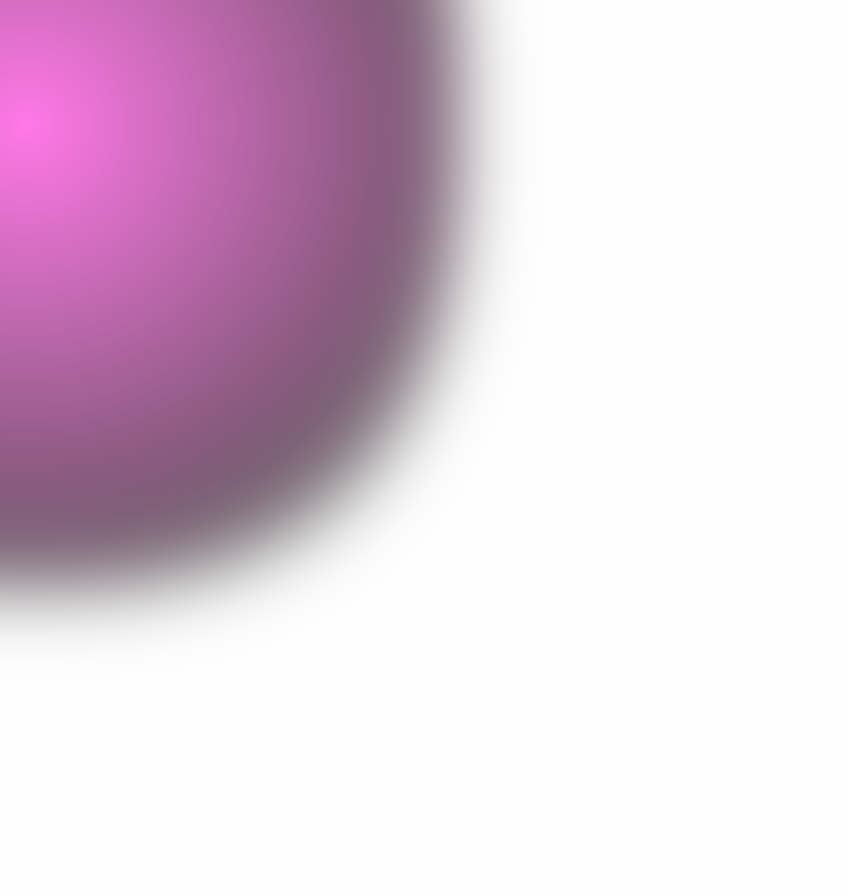
A Shadertoy shader for this background:

```glsl
// A soft pink orb glowing from the upper left of a white field.
// A circular two-step gradient gives the colour; a blurred superellipse
// fades it into the background through a Gaussian-like edge.

#define GLOW_CENTER   vec2(0.029, 0.860)
#define GLOW_RADIUS   0.392
#define SHADE_RADIUS  0.600
#define BLOB_CENTER   vec2(0.029, 0.868)
#define BLOB_RADII    vec2(0.484, 0.523)
#define BLOB_POWER    2.5
#define BLUR_SIGMA    0.039

const vec3 PINK  = vec3(1.000, 0.470, 0.905);
const vec3 PLUM  = vec3(0.545, 0.355, 0.505);
const vec3 SLATE = vec3(0.335, 0.375, 0.335);
const vec3 PAPER = vec3(0.997);

// Pink core to plum rim, then plum to a dull slate
vec3 glowColor(float radius) {
    vec3 core = mix(PINK, PLUM, clamp(radius / GLOW_RADIUS, 0.0, 1.0));
    float shade = (radius - GLOW_RADIUS) / (SHADE_RADIUS - GLOW_RADIUS);
    return mix(core, SLATE, clamp(shade, 0.0, 1.0));
}

// Approximate signed distance to the superellipse, negative inside
float blobDistance(vec2 p) {
    vec2 q = pow(abs(p) / BLOB_RADII, vec2(BLOB_POWER));
    float level = pow(q.x + q.y, 1.0 / BLOB_POWER);
    return (level - 1.0) * 0.5 * (BLOB_RADII.x + BLOB_RADII.y);
}

// Coverage of an edge blurred by a Gaussian
float blurredCoverage(float dist) {
    float t = clamp(dist / BLUR_SIGMA, -4.0, 4.0);
    return 0.5 - 0.5 * tanh(0.798 * t * (1.0 + 0.045 * t * t));
}

void mainImage(out vec4 fragColor, in vec2 fragCoord) {
    vec2 uv = fragCoord / iResolution.y;

    vec3 glow = glowColor(length(uv - GLOW_CENTER));
    float coverage = blurredCoverage(blobDistance(uv - BLOB_CENTER));

    fragColor = vec4(mix(PAPER, glow, coverage), 1.0);
}
```
